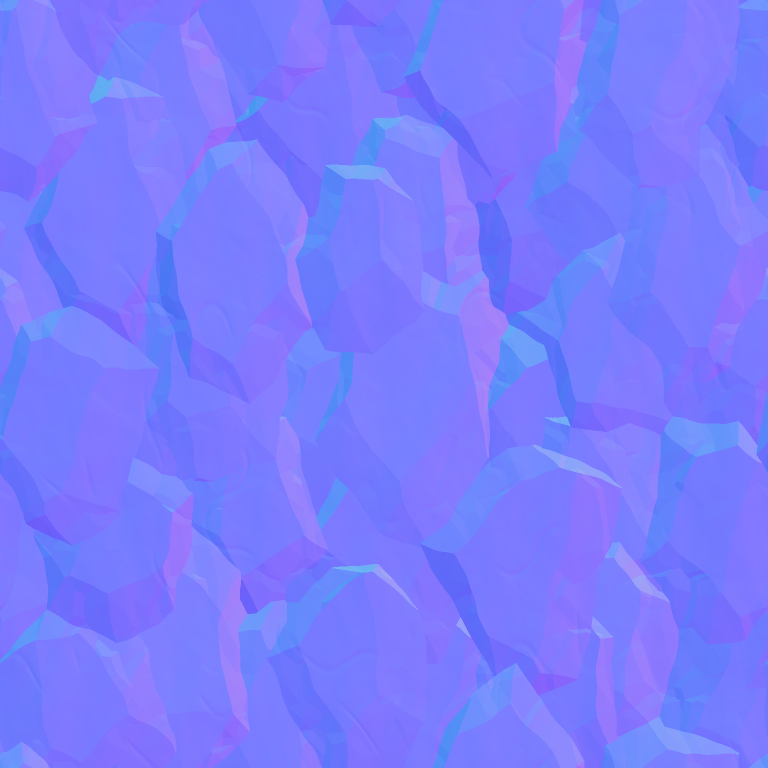
Write a WebGL 1 fragment shader that draws this texture map.

```glsl
precision highp float;
uniform vec2 u_resolution;

const float TAU = 6.28319;
const int SIDES = 7;
const vec2 ROCK_GRID = vec2(8.0, 5.0);
const vec2 CHIP_GRID = vec2(19.0, 12.0);
const vec2 BASE_TILT = vec2(-0.055, -0.02);

float hash(vec2 cell, float seed) {
    vec3 q = fract(cell.xyx * vec3(0.1031, 0.1030, 0.0973) + seed * 0.137);
    q += dot(q, q.yzx + 33.33);
    return fract((q.x + q.y) * q.z);
}

vec2 hash2(vec2 cell, float seed) {
    return vec2(hash(cell, seed), hash(cell, seed + 51.7));
}

// Gradient noise that wraps after "period" lattice cells
float corner(vec2 cell, vec2 offset, vec2 period, float seed) {
    float angle = TAU * hash(mod(cell, period), seed);
    return dot(vec2(cos(angle), sin(angle)), offset);
}

float noise(vec2 uv, vec2 period, float seed) {
    vec2 p = uv * period;
    vec2 c = floor(p);
    vec2 f = p - c;
    vec2 w = f * f * f * (f * (f * 6.0 - 15.0) + 10.0);
    vec2 e = vec2(1.0, 0.0);
    float low = mix(corner(c, f, period, seed), corner(c + e, f - e, period, seed), w.x);
    float high = mix(corner(c + e.yx, f - e.yx, period, seed),
                     corner(c + 1.0, f - 1.0, period, seed), w.x);
    return mix(low, high, w.y);
}

// Bends the straight outlines into broken stone edges
vec2 warp(vec2 uv) {
    vec2 broad = vec2(noise(uv, vec2(11.0, 9.0), 3.0), noise(uv, vec2(9.0, 11.0), 7.0));
    vec2 fine = vec2(noise(uv, vec2(31.0, 27.0), 11.0), noise(uv, vec2(29.0, 33.0), 15.0));
    return uv + 0.019 * broad + 0.004 * fine;
}

// Steepness of a bevel facing "dir": crisp tops and left sides, soft undersides
float bevelSteepness(vec2 dir, float rnd) {
    float steep = mix(0.08, 0.29, rnd * rnd);
    return steep * (1.0 + 0.6 * max(dir.y, 0.0) - 0.25 * max(-dir.y, 0.0)
                        + 0.2 * max(-dir.x, 0.0));
}

// Outward slope of the foremost bevelled slab at uv
vec2 slabSlope(vec2 uv, vec2 grid, float seed) {
    vec2 home = floor(uv * grid);
    vec2 result = vec2(0.0);
    float front = -1e4;
    for (int j = -1; j <= 1; j++) {
        for (int i = -1; i <= 1; i++) {
            vec2 cell = home + vec2(float(i), float(j));
            vec2 id = mod(cell, grid);
            vec2 center = (cell + 0.5 + 0.7 * (hash2(id, seed) - 0.5)) / grid;
            vec2 extent = mix(vec2(0.52, 0.58), vec2(0.8, 0.88), hash2(id, seed + 2.3)) / grid;
            vec2 q = uv - center;
            float height = 0.045 / grid.x;
            float inside = 1.0;
            vec2 slope = vec2(0.0);
            for (int k = 0; k < SIDES; k++) {
                vec2 rnd = hash2(id, seed + 5.1 + 3.7 * float(k));
                float angle = (float(k) + 0.8 * (rnd.x - 0.5)) * TAU / float(SIDES);
                vec2 dir = vec2(cos(angle), sin(angle));
                float depth = length(dir * extent) - dot(q, dir);
                float steep = bevelSteepness(dir, rnd.y);
                if (depth * steep < height) {
                    height = depth * steep;
                    slope = dir * steep;
                }
                inside = min(inside, depth);
            }
            float score = hash(id, seed + 8.9) + 40.0 * grid.x * min(inside, 0.0);
            if (score > front) {
                front = score;
                result = slope + 0.06 * (hash2(id, seed + 4.4) - 0.5);
            }
        }
    }
    return result;
}

// Gentle fluting, grain and thin cracks
float reliefHeight(vec2 uv) {
    float swell = 0.0016 * noise(uv, vec2(15.0, 7.0), 21.0);
    float grain = 0.0002 * noise(uv, vec2(47.0, 31.0), 25.0);
    float line = noise(uv, vec2(10.0, 7.0), 29.0) / 0.03;
    float broken = smoothstep(0.05, 0.3, noise(uv, vec2(8.0, 9.0), 33.0));
    return swell + grain - 0.00025 * broken * exp(-line * line);
}

vec2 reliefSlope(vec2 uv) {
    vec2 e = vec2(0.001, 0.0);
    float h = reliefHeight(uv);
    return (h - vec2(reliefHeight(uv + e), reliefHeight(uv + e.yx))) / e.x;
}

vec3 normalColor(vec2 uv) {
    vec2 p = warp(uv);
    vec2 rock = slabSlope(p, ROCK_GRID, 1.0);
    float onBevel = smoothstep(0.04, 0.16, length(rock));
    vec2 chips = slabSlope(p, CHIP_GRID, 17.0) * mix(0.06, 0.38, onBevel);
    vec2 slope = BASE_TILT + rock + chips + reliefSlope(uv);
    return normalize(vec3(slope, 1.0)) * 0.5 + 0.5;
}

void main() {
    // Four subsamples smooth the outlines
    vec3 color = vec3(0.0);
    for (int s = 0; s < 4; s++) {
        vec2 shift = vec2(mod(float(s), 2.0), floor(float(s) * 0.5)) * 0.5 - 0.25;
        color += normalColor((gl_FragCoord.xy + shift) / u_resolution);
    }
    gl_FragColor = vec4(color * 0.25, 1.0);
}
```
